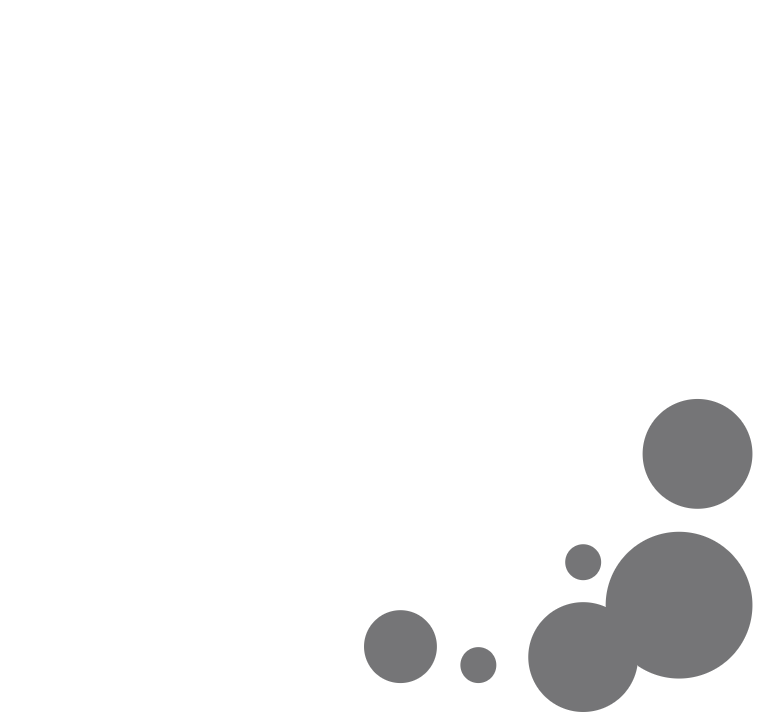
Reproduce this background procedurally as a Shadertoy shader.

```glsl
#define PAPER_COLOR vec3(1.0)
#define DISC_COLOR vec3(0.46, 0.46, 0.465)
#define RADIUS_HUGE 0.1025
#define RADIUS_LARGE 0.0767
#define RADIUS_MEDIUM 0.0509
#define RADIUS_SMALL 0.0251
#define DISC_COUNT 6

// Each disc: centre and radius, in units of the canvas height
const vec3 discs[DISC_COUNT] = vec3[DISC_COUNT](
    vec3(0.9742, 0.3661, RADIUS_LARGE),
    vec3(0.9484, 0.1548, RADIUS_HUGE),
    vec3(0.8145, 0.2148, RADIUS_SMALL),
    vec3(0.8145, 0.0823, RADIUS_LARGE),
    vec3(0.5593, 0.0969, RADIUS_MEDIUM),
    vec3(0.6681, 0.0711, RADIUS_SMALL)
);

float circleDistance(vec2 point, vec3 disc) {
    return length(point - disc.xy) - disc.z;
}

void mainImage(out vec4 fragColor, in vec2 fragCoord) {
    vec2 point = fragCoord / iResolution.y;
    float pixel = 1.0 / iResolution.y;

    // Union of all discs
    float nearest = 1e3;
    for (int i = 0; i < DISC_COUNT; i++) {
        nearest = min(nearest, circleDistance(point, discs[i]));
    }

    // Antialiased fill over the paper
    float coverage = clamp(0.5 - nearest / pixel, 0.0, 1.0);
    fragColor = vec4(mix(PAPER_COLOR, DISC_COLOR, coverage), 1.0);
}
```
